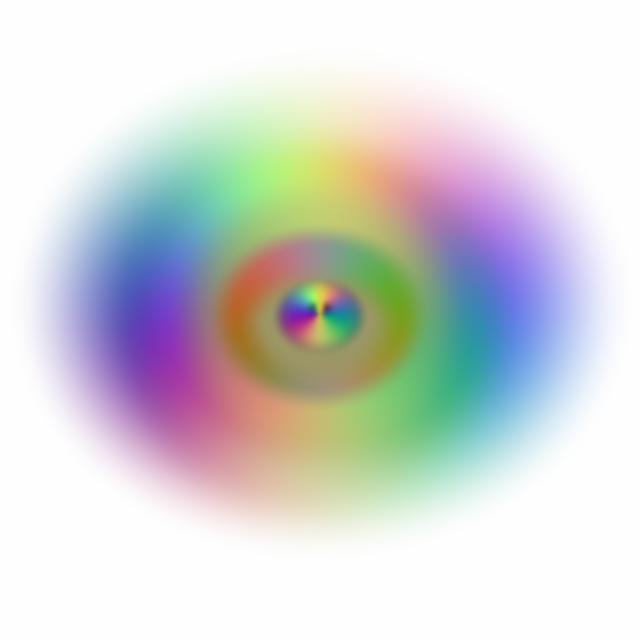
Give the GLSL for this background, as a WebGL 2 fragment shader.

```glsl
#version 300 es
precision highp float;
// Soft nested rainbow rings fading into a white field, with a tiny bright core.

uniform vec2 u_resolution;
out vec4 fragColor;

const vec3 PAPER = vec3(0.995);
const vec3 TAN = vec3(0.61, 0.59, 0.40);
const vec3 SHADE = vec3(0.46, 0.43, 0.36);
const vec3 GOLD = vec3(0.82, 0.77, 0.26);

// Angle from the top, growing toward the left.
float topAngle(vec2 p) {
    return atan(-p.x, p.y + 1e-6);
}

float ellipseRadius(vec2 p, vec2 center, vec2 radii) {
    return length((p - center) / radii);
}

float fadeOut(float inner, float outer, float x) {
    return 1.0 - smoothstep(inner, outer, x);
}

float bell(float x, float width) {
    return exp(-x * x / (width * width));
}

// Colour around a ring: a mean plus waves of one and two turns.
vec3 ringWave(float a, vec3 mean, vec3 cos1, vec3 sin1, vec3 cos2, vec3 sin2) {
    return mean + cos1 * cos(a) + sin1 * sin(a)
         + cos2 * cos(2.0 * a) + sin2 * sin(2.0 * a);
}

vec3 rimColor(float a) {
    return ringWave(a, vec3(0.638, 0.675, 0.45),
        vec3(-0.01, 0.04, 0.0), vec3(0.09, -0.088, 0.01),
        vec3(0.126, 0.098, 0.0), vec3(-0.105, 0.072, 0.0));
}

vec3 middleColor(float a) {
    vec3 color = ringWave(a, vec3(0.574, 0.603, 0.594),
        vec3(0.026, 0.053, 0.037), vec3(0.092, -0.089, 0.049),
        vec3(0.235, 0.212, -0.124), vec3(-0.17, 0.159, -0.004));
    return color + vec3(0.025, 0.007, -0.077) * cos(3.0 * a)
                 + vec3(-0.053, 0.073, -0.005) * sin(3.0 * a);
}

vec3 outerColor(float a) {
    return ringWave(a, vec3(0.54, 0.553, 0.646),
        vec3(0.094, 0.114, 0.133), vec3(-0.039, -0.116, -0.118),
        vec3(0.263, 0.242, -0.133), vec3(-0.196, 0.188, 0.014));
}

vec3 discColor(float a) {
    return ringWave(a, vec3(0.588, 0.541, 0.319),
        vec3(-0.015, 0.004, 0.06), vec3(0.107, -0.106, 0.01),
        vec3(0.006, 0.027, 0.2), vec3(0.117, -0.056, 0.02));
}

vec3 outerRing(vec2 p) {
    float angle = topAngle(p);
    float radius = length(p);
    vec3 color = mix(rimColor(angle), middleColor(angle), smoothstep(0.155, 0.245, radius));
    return mix(color, outerColor(angle), smoothstep(0.23, 0.32, radius));
}

// A coloured band around a tan disc, wider at the top.
vec3 innerDisc(vec2 p, float q) {
    float angle = topAngle(p);
    float top = max(cos(angle), 0.0);
    float band = smoothstep(mix(0.50, 0.25, top), mix(0.85, 0.70, top), q);
    return mix(TAN, discColor(angle), band);
}

vec3 core(vec2 p, float q) {
    vec3 color = middleColor(topAngle(p)) * 1.15 - vec3(0.12, 0.12, 0.16);
    color = mix(color, SHADE, 0.65 * smoothstep(0.50, 1.05, q));
    // Dark spots beside a bright vertical line
    color = mix(color, SHADE, 0.6 * bell(length(p), 0.009));
    vec2 mirrored = vec2(abs(p.x), p.y);
    color *= 1.0 - 0.40 * bell(length(mirrored - vec2(0.010, 0.009)), 0.009);
    float line = bell(p.x, 0.006) * bell(p.y - 0.008, 0.035);
    return mix(color, GOLD, 0.6 * line);
}

void main() {
    vec2 p = (gl_FragCoord.xy - 0.5 * u_resolution) / min(u_resolution.x, u_resolution.y);

    float outerQ = ellipseRadius(p, vec2(0.003, 0.027), vec2(0.372, 0.308));
    float discQ = ellipseRadius(p, vec2(-0.002, 0.005), vec2(0.155, 0.133));
    vec2 corePoint = p - vec2(0.0, 0.010);
    float coreQ = ellipseRadius(p, vec2(0.0, 0.006), vec2(0.069, 0.058));

    // Layers from the white field to the middle
    vec3 color = mix(PAPER, outerRing(p), fadeOut(0.68, 1.32, outerQ));
    color = mix(color, innerDisc(p, discQ), fadeOut(0.82, 1.14, discQ));
    color = mix(color, core(corePoint, coreQ), fadeOut(0.78, 1.14, coreQ));

    fragColor = vec4(clamp(color, 0.0, 1.0), 1.0);
}
```
